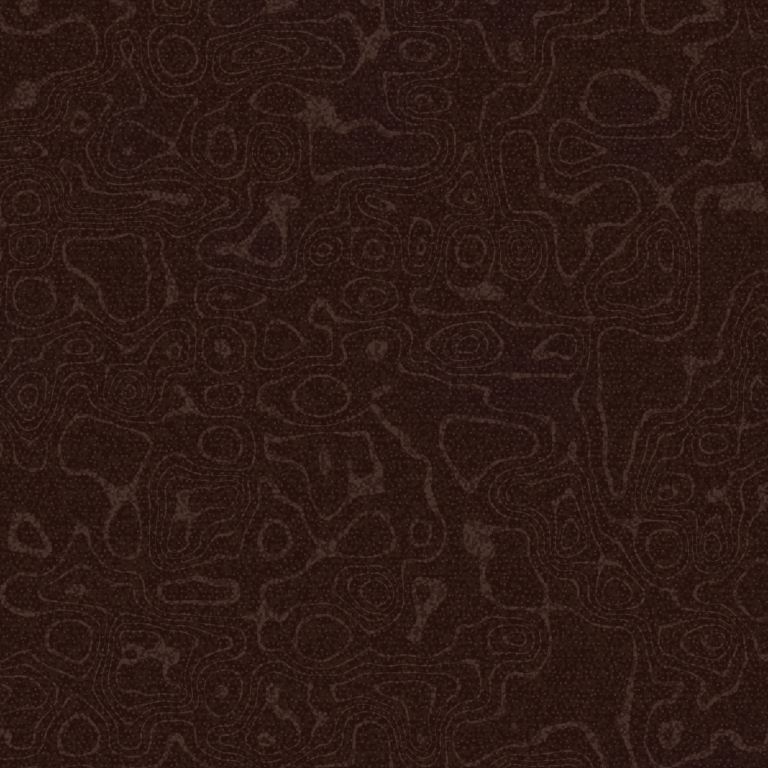
Give the GLSL for this pattern, as a Shadertoy shader.

```glsl
// Dark brown relief map: contour lines of a smooth value noise, thin on steep
// slopes and swelling on saddles, over a mottled ground with crisp dotted grain.
// Squaring the height leaves the low areas as wide, nearly empty plains.

const vec3 DARK_GROUND  = vec3(0.143, 0.066, 0.046);
const vec3 LIGHT_GROUND = vec3(0.176, 0.102, 0.075);
const vec3 LINE_COLOR   = vec3(0.222, 0.146, 0.120);
const vec3 SPECK_COLOR  = vec3(0.290, 0.212, 0.180);
const vec3 PLUM_TINT    = vec3(-0.004, -0.004, 0.010);

const float HILL_CELLS   = 15.7;   // height lattice cells per canvas
const float DETAIL       = 0.09;   // share of the finer height octave
const float WARP         = 0.010;  // bending of the lattice
const float LEVELS       = 6.5;    // contour lines over the full height
const float LINE_HALF    = 0.095;  // half line width, in contour steps
const float GRAIN_CELLS  = 300.0;  // fine mottling
const float DOT_CELLS    = 132.0;  // dotted grain
const float DOT_RADIUS   = 0.22;   // in dot cells
const float DOT_JITTER   = 0.55;

float hash(vec2 p) {
    vec3 q = fract(vec3(p.xyx) * 0.1031);
    q += dot(q, q.yzx + 33.33);
    return fract((q.x + q.y) * q.z);
}

float valueNoise(vec2 p) {
    vec2 cell = floor(p);
    vec2 f = fract(p);
    f = f * f * (3.0 - 2.0 * f);
    float low  = mix(hash(cell), hash(cell + vec2(1, 0)), f.x);
    float high = mix(hash(cell + vec2(0, 1)), hash(cell + vec2(1, 1)), f.x);
    return mix(low, high, f.y);
}

// Height in contour steps
float contourHeight(vec2 uv) {
    vec2 bend = vec2(valueNoise(uv * 14.0 + 40.0), valueNoise(uv * 14.0 + 71.0)) - 0.5;
    vec2 p = (uv + WARP * bend) * HILL_CELLS + 13.4;
    float n = valueNoise(p) + DETAIL * (valueNoise(p * 2.3 + 57.0) - 0.5);
    return LEVELS * n * n;
}

// Jittered round dots of random strength, every other row shifted
float dotGrain(vec2 uv) {
    vec2 p = uv * DOT_CELLS;
    p.x += 0.5 * mod(floor(p.y), 2.0);
    vec2 cell = floor(p);
    vec2 jitter = vec2(hash(cell + 5.0), hash(cell + 91.0)) - 0.5;
    float d = length(fract(p) - 0.5 - DOT_JITTER * jitter);
    float soft = max(0.08, 0.45 * DOT_CELLS / iResolution.y);
    float strength = 0.25 + 0.75 * hash(cell + 23.0);
    return (1.0 - smoothstep(DOT_RADIUS - soft, DOT_RADIUS + soft, d)) * strength;
}

void mainImage(out vec4 fragColor, in vec2 fragCoord) {
    vec2 uv = fragCoord / iResolution.y;
    float grain = smoothstep(0.25, 0.75, valueNoise(uv * GRAIN_CELLS + 7.0));
    float dots = dotGrain(uv);

    // Mottled ground with faint plum patches
    vec3 color = mix(DARK_GROUND, LIGHT_GROUND, grain);
    color += PLUM_TINT * smoothstep(0.6, 0.95, valueNoise(uv * 6.0 + 19.0));
    color = mix(color, SPECK_COLOR, 0.62 * dots);

    // Contour lines, broken up by the grain
    float h = contourHeight(uv);
    float soft = 0.5 * fwidth(h) + 0.01;
    float d = abs(fract(h) - 0.5);
    float line = 1.0 - smoothstep(LINE_HALF - soft, LINE_HALF + soft, d);
    line *= 0.6 + 0.4 * grain;
    float sparkle = clamp(0.6 * grain + 0.9 * dots, 0.0, 1.0);
    color = mix(color, mix(LINE_COLOR, SPECK_COLOR, sparkle), line);

    fragColor = vec4(color, 1.0);
}
```
